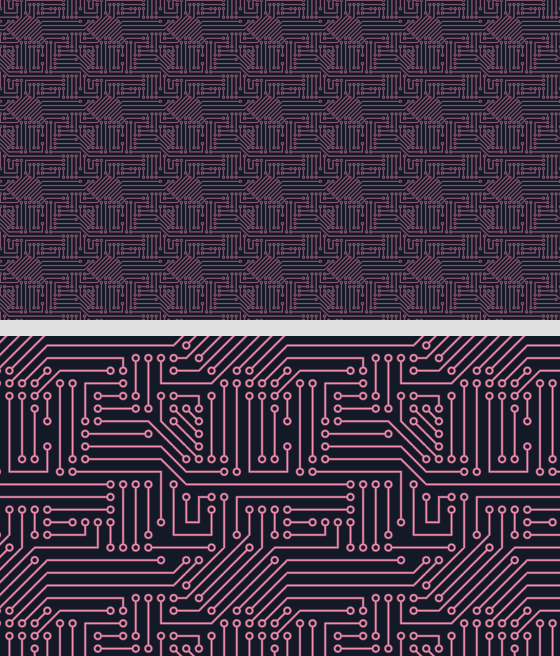
Top: the whole. Bottom: its middle third, enlarged.
Write a Shadertoy shader that draws this pattern.

```glsl
// Seamless circuit-board traces: bundled pink lines with ring pads on dark navy.
#define REPEATS vec2(7.0, 4.0)
#define NODES 19.0
#define BLOCKS 6.0
#define PHASE vec2(-7.08, 7.08)
#define JITTER 0.75
#define LINE_WIDTH 0.15
#define PAD_RADIUS 0.25
#define SOFTNESS 0.95
#define BOARD vec3(0.078, 0.098, 0.158)
#define COPPER vec3(0.98, 0.56, 0.68)

// Flow heading per block, in eighths of a turn from east, bottom row first.
const int FLOW[36] = int[36](
    1, 0, 0, 0, 1, 1,
    2, 0, 2, 2, 0, 2,
    0, 0, 0, 2, 6, 0,
    6, 2, 0, 0, 7, 6,
    6, 2, 0, 6, 7, 6,
    1, 0, 0, 6, 0, 1);

vec2 hash2(vec2 p) {
    vec3 q = fract(p.xyx * vec3(0.1031, 0.1030, 0.0973));
    q += dot(q, q.yzx + 33.33);
    return fract((q.xx + q.yz) * q.zy);
}

// Grid step along one of eight headings.
vec2 stepOf(int heading) {
    float a = float(heading) * 0.785398;
    return round(1.2 * vec2(cos(a), sin(a)));
}

// Heading of a node, taken from the nearest jittered block centre.
int headingAt(vec2 node) {
    vec2 g = (mod(node, NODES) + 0.5) * BLOCKS / NODES;
    vec2 base = floor(g - 0.5);
    float nearest = 1e3;
    int heading = 0;
    for (int i = 0; i < 4; i++) {
        vec2 block = base + vec2(i & 1, i >> 1);
        vec2 id = mod(block, BLOCKS);
        vec2 away = abs(block + 0.5 + JITTER * (hash2(id + 3.0) - 0.5) - g);
        float dist = away.x + away.y;   // Manhattan cells give mitred bends
        if (dist < nearest) {
            nearest = dist;
            heading = FLOW[int(id.y) * int(BLOCKS) + int(id.x)];
        }
    }
    return heading;
}

// Heading of the one trace that enters a node, the straightest; -1 if none.
int incoming(vec2 node, int heading) {
    int best = -1, leastTurn = 3;
    for (int k = 0; k < 8; k++) {
        int turn = abs(k - heading);
        turn = min(turn, 8 - turn);
        if (turn < leastTurn && headingAt(node - stepOf(k)) == k) {
            leastTurn = turn;
            best = k;
        }
    }
    return best;
}

float segment(vec2 p, vec2 dir) {
    return length(p - dir * clamp(dot(p, dir) / dot(dir, dir), 0.0, 1.0));
}

// Distance to the centre line of the nearest trace or pad ring.
float circuit(vec2 p) {
    vec2 cell = floor(p);
    float dist = 1.0, pad = 1.0;
    for (int i = 0; i < 4; i++) {
        vec2 node = cell + vec2(i & 1, i >> 1);
        int heading = headingAt(node);
        vec2 dir = stepOf(heading);
        vec2 next = node + dir;
        bool leaves = incoming(next, headingAt(next)) == heading;
        bool enters = incoming(node, heading) >= 0;
        if (leaves) dist = min(dist, segment(p - node, dir));
        if (leaves != enters) pad = min(pad, length(p - node));
    }
    dist = max(dist, PAD_RADIUS - pad);   // clear the hole of the pad
    return min(dist, abs(pad - PAD_RADIUS));
}

void mainImage(out vec4 fragColor, in vec2 fragCoord) {
    vec2 p = fragCoord / iResolution.xy * REPEATS * NODES + PHASE;
    float blur = SOFTNESS * REPEATS.y * NODES / iResolution.y;
    float dist = circuit(p);
    // Filtered stroke keeps its weight when thinner than a pixel.
    vec2 edge = smoothstep(-blur, blur, vec2(0.5, -0.5) * LINE_WIDTH - dist);
    fragColor = vec4(mix(BOARD, COPPER, edge.x - edge.y), 1.0);
}
```
